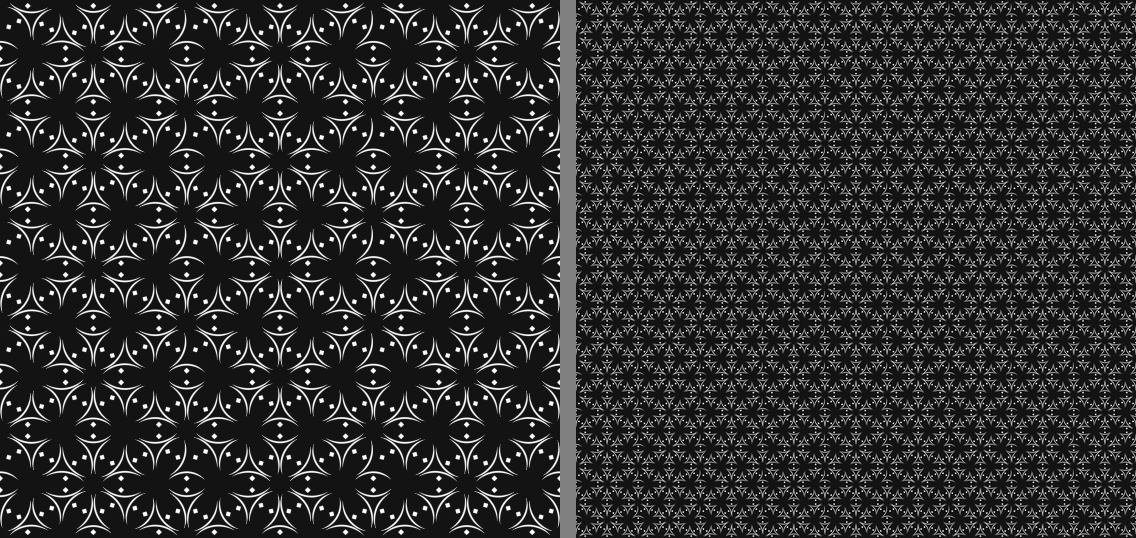
Left: one tile. Right: repeated 3 by 3.
Give the GLSL for this pattern, as a WebGL 2 fragment shader.

```glsl
#version 300 es
precision highp float;
// Hexagonal lattice of white crescent-sided triangles and small diamonds on black.

uniform vec2 u_resolution;
out vec4 outColor;

const vec3 INK_BLACK = vec3(0.075);
const vec3 LINE_WHITE = vec3(0.985);
const vec2 REPEATS = vec2(3.0, 5.0);      // rectangular cells across and down

// Lengths below are in units of the spacing between rosette centres.
const float LINE_HALF_WIDTH = 0.0083;
const vec2 SIDE_TIP = vec2(0.020, 0.097); // (across, along) the sector axis
const vec2 SIDE_END = vec2(0.153, 0.416);
const float SIDE_BULGE = 0.060;
const vec2 BASE_END = vec2(0.162, 0.453);
const float BASE_BULGE = 0.064;
const float DOT_HALF_SIZE = 0.0195;
const float DOT_ROUNDING = 0.007;
const float DOT_OFFSET = 0.0545;          // half the gap within a pair of dots
const float DOT_RING = 0.2575;            // radius of the inner ring of pairs

const float SECTOR = 1.04719755;
const float SQRT3 = 1.7320508;

// Circular arc from a to b, bulging to the left of a->b, thin at both ends.
float crescent(vec2 p, vec2 a, vec2 b, float bulge) {
    float halfChord = 0.5 * length(b - a);
    vec2 dir = normalize(b - a);
    vec2 normal = vec2(-dir.y, dir.x);
    float radius = (halfChord * halfChord + bulge * bulge) / (2.0 * bulge);
    vec2 middle = 0.5 * (a + b);
    vec2 fromCentre = p - middle - normal * (bulge - radius);
    if (dot(fromCentre, normal) < 0.0) return 1.0;
    float t = abs(dot(p - middle, dir)) / halfChord;
    float taper = 1.0 - min(t * t * t, 1.0);
    float band = abs(length(fromCentre) - radius) - LINE_HALF_WIDTH * taper;
    return max(band, (t - 1.0) * halfChord);
}

// Rounded square standing on a corner along the given axis.
float diamond(vec2 p, vec2 axis) {
    vec2 q = vec2(dot(p, axis), dot(p, vec2(-axis.y, axis.x)));
    q = abs(vec2(q.x + q.y, q.x - q.y)) * 0.70710678;
    vec2 d = q - (DOT_HALF_SIZE - DOT_ROUNDING);
    return length(max(d, 0.0)) + min(max(d.x, d.y), 0.0) - DOT_ROUNDING;
}

void main() {
    // Nearest rosette centre: cell corners and cell middles form the lattice.
    vec2 grid = gl_FragCoord.xy / u_resolution * REPEATS;
    vec2 stretch = vec2(SQRT3, 1.0);
    vec2 fromCorner = (fract(grid + 0.5) - 0.5) * stretch;
    vec2 fromMiddle = (fract(grid) - 0.5) * stretch;
    bool isCorner = dot(fromCorner, fromCorner) < dot(fromMiddle, fromMiddle);
    vec2 p = isCorner ? fromCorner : fromMiddle;

    // Fold into one mirrored sixth of the rosette.
    float angle = atan(p.x, p.y);
    float sector = round(angle / SECTOR);
    angle -= sector * SECTOR;
    vec2 s = length(p) * vec2(abs(sin(angle)), cos(angle));

    // Triangle: base arc and two sides; corner rosettes lack one lower side.
    float d = crescent(s, BASE_END, vec2(-BASE_END.x, BASE_END.y), BASE_BULGE);
    bool openSide = isCorner && abs(sector) > 2.5 && p.x > 0.0;
    if (!openSide) d = min(d, crescent(s, SIDE_TIP, SIDE_END, SIDE_BULGE));

    // Dots facing the base and the sides.
    vec2 ringDir = vec2(0.5, 0.5 * SQRT3);
    vec2 pairAxis = vec2(-ringDir.y, ringDir.x);
    d = min(d, diamond(s - vec2(0.0, 0.5 - DOT_OFFSET), vec2(0.0, 1.0)));
    d = min(d, diamond(s - ringDir * DOT_RING - pairAxis * DOT_OFFSET, pairAxis));

    float pixel = REPEATS.y / u_resolution.y;
    float coverage = 1.0 - smoothstep(-0.75 * pixel, 0.75 * pixel, d);
    outColor = vec4(mix(INK_BLACK, LINE_WHITE, coverage), 1.0);
}
```
